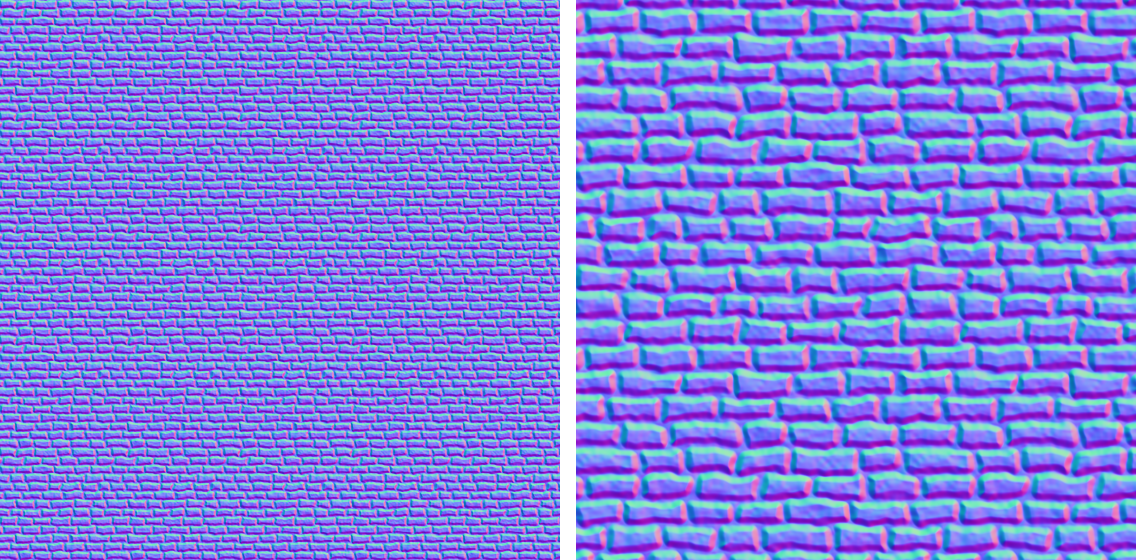
Left, the full canvas; right, a detail of the centre.
This texture map is drawn by a WebGL 1 fragment shader. Its source:

```glsl
precision highp float;

uniform vec2 u_resolution;

const float REPEATS = 5.0;
const float COURSES = 13.0;

float hash(vec2 p) {
  vec3 a = fract(vec3(p.xyx) * 0.1031);
  a += dot(a, a.yzx + 33.33);
  return fract((a.x + a.y) * a.z);
}

// Value noise that wraps once per repeat; scale is a whole number
float noise(vec2 p, float scale, float seed) {
  p *= scale;
  float period = COURSES * scale;
  vec2 cell = floor(p);
  vec2 f = fract(p);
  f = f * f * (3.0 - 2.0 * f);
  vec2 lo = mod(cell, period) + seed;
  vec2 hi = mod(cell + 1.0, period) + seed;
  float bottom = mix(hash(lo), hash(vec2(hi.x, lo.y)), f.x);
  float top = mix(hash(vec2(lo.x, hi.y)), hash(hi), f.x);
  return mix(bottom, top, f.y) - 0.5;
}

float jointPosition(float column, float count, float row) {
  return column + 0.36 * (hash(vec2(mod(column, count), row + 71.0)) - 0.5);
}

float roundedBox(vec2 p, vec2 halfSize, float radius) {
  vec2 d = abs(p) - halfSize + radius;
  return length(max(d, 0.0)) + min(max(d.x, d.y), 0.0) - radius;
}

// Wall relief; one unit is the height of a course
float relief(vec2 p) {
  vec2 q = p;
  q.x += 0.16 * noise(p, 1.0, 11.0) + 0.12 * noise(p, 3.0, 23.0);
  q.y += 0.22 * noise(p, 1.0, 37.0) + 0.10 * noise(p, 3.0, 53.0);

  // Staggered courses of six or seven uneven bricks
  float course = floor(q.y);
  float row = mod(course, COURSES);
  float count = 6.0 + step(0.55, hash(vec2(row, 5.0)));
  float x = q.x * count / COURSES + 0.5 * mod(row, 2.0) + 0.3 * hash(vec2(row, 9.0));
  float column = floor(x);
  column -= step(x, jointPosition(column, count, row));
  column += step(jointPosition(column + 1.0, count, row), x);
  float left = jointPosition(column, count, row);
  float right = jointPosition(column + 1.0, count, row);
  vec2 id = vec2(mod(column, count), row);

  // Worn brick with soft edges
  float unit = COURSES / count;
  vec2 local = vec2((x - 0.5 * (left + right)) * unit, q.y - course - 0.5);
  vec2 gap = 0.05 + 0.06 * vec2(hash(id + 101.0), hash(id + 131.0));
  vec2 halfSize = vec2(0.5 * (right - left) * unit, 0.5) - gap;
  float edge = roundedBox(local, halfSize, 0.2);
  float body = smoothstep(0.06, -0.22, edge);

  // Crowned and slightly tilted face
  vec2 tilt = vec2(hash(id + 151.0), hash(id + 181.0)) - 0.5;
  float face = 0.32 + 0.06 * hash(id + 211.0);
  face += dot(local, tilt * vec2(0.12, 0.25)) - 0.22 * local.y * local.y;

  float grain = 0.13 * noise(p, 2.0, 83.0) + 0.05 * noise(p, 5.0, 97.0);
  return body * face + grain;
}

vec3 surfaceNormal(vec2 p) {
  float e = 0.05;
  float dx = relief(p + vec2(e, 0.0)) - relief(p - vec2(e, 0.0));
  float dy = relief(p + vec2(0.0, e)) - relief(p - vec2(0.0, e));
  return normalize(vec3(-dx, -dy, 2.0 * e));
}

void main() {
  // Four samples per pixel smooth the narrow joints
  vec3 normal = vec3(0.0);
  for (int j = 0; j < 2; j++) {
    for (int i = 0; i < 2; i++) {
      vec2 offset = vec2(float(i), float(j)) * 0.5 - 0.25;
      vec2 uv = (gl_FragCoord.xy + offset) / u_resolution;
      normal += surfaceNormal(uv * REPEATS * COURSES) * 0.25;
    }
  }
  vec3 color = normal * 0.5 + 0.5;
  gl_FragColor = vec4(color - vec3(0.01, 0.015, 0.01), 1.0);
}
```
